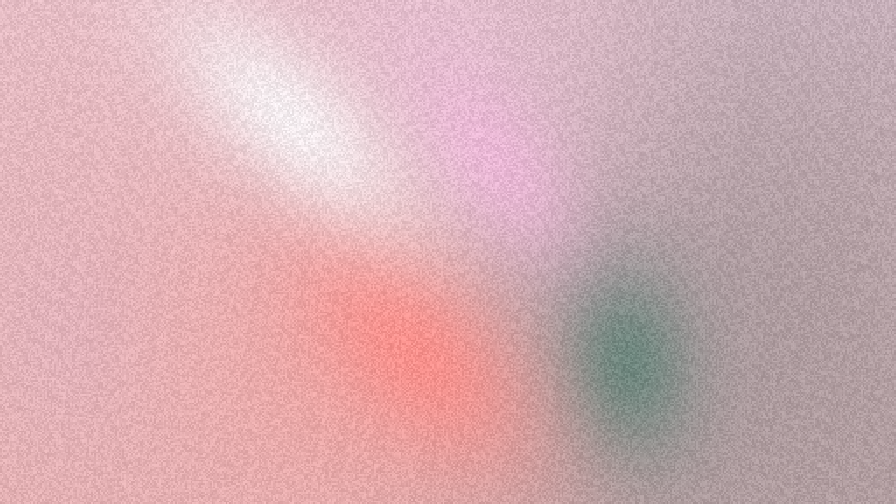
Reproduce this background procedurally as a Shadertoy shader.

```glsl
// Soft grainy gradient: white, pink, coral and green glows on dusty rose.

float hash(vec2 cell) {
    return fract(sin(dot(cell, vec2(12.9898, 78.233))) * 43758.5453);
}

// Gaussian falloff around a centre, stretched along a tilted axis.
float glow(vec2 p, vec2 centre, float angle, vec2 radii) {
    vec2 d = p - centre;
    float c = cos(angle), s = sin(angle);
    vec2 q = vec2(c * d.x + s * d.y, c * d.y - s * d.x) / radii;
    return exp(-dot(q, q));
}

void mainImage(out vec4 fragColor, in vec2 fragCoord) {
    vec2 p = fragCoord / iResolution.y;
    p.x += 0.5 * (16.0 / 9.0 - iResolution.x / iResolution.y);

    // Rose on the left fades to mauve grey on the right, lighter at the top.
    vec3 rose = mix(vec3(0.89, 0.69, 0.70), vec3(0.90, 0.74, 0.77), p.y);
    vec3 mauve = mix(vec3(0.70, 0.62, 0.63), vec3(0.78, 0.69, 0.73), p.y * p.y);
    vec3 color = mix(rose, mauve, smoothstep(0.6, 1.5, p.x + 0.15 * (0.5 - p.y)));

    // Wide tints
    color = mix(color, vec3(0.87, 0.70, 0.75), 0.5 * glow(p, vec2(0.15, 0.36), 0.0, vec2(0.16, 0.2)));
    color = mix(color, vec3(0.63, 0.58, 0.59), 0.6 * glow(p, vec2(1.28, 0.40), 0.5, vec2(0.36, 0.38)));
    color = mix(color, vec3(0.89, 0.75, 0.82), 0.7 * glow(p, vec2(0.92, 0.90), -0.7, vec2(0.42, 0.28)));
    color = mix(color, vec3(0.93, 0.65, 0.64), 0.7 * glow(p, vec2(0.66, 0.22), -0.6, vec2(0.40, 0.28)));

    // Bright cores
    color = mix(color, vec3(0.40, 0.52, 0.48), 0.9 * glow(p, vec2(1.245, 0.285), 0.15, vec2(0.125, 0.19)));
    color = mix(color, vec3(0.93, 0.72, 0.85), 0.85 * glow(p, vec2(0.98, 0.68), -0.95, vec2(0.22, 0.12)));
    color = mix(color, vec3(0.98, 0.55, 0.53), 0.9 * glow(p, vec2(0.82, 0.31), -0.8, vec2(0.27, 0.15)));
    color = mix(color, vec3(0.96, 0.94, 0.95), 0.95 * glow(p, vec2(0.575, 0.765), -0.75, vec2(0.29, 0.125)));

    // Film grain
    color += 0.11 * (hash(floor(p * 288.0)) - 0.5);

    fragColor = vec4(clamp(color, 0.0, 1.0), 1.0);
}
```
